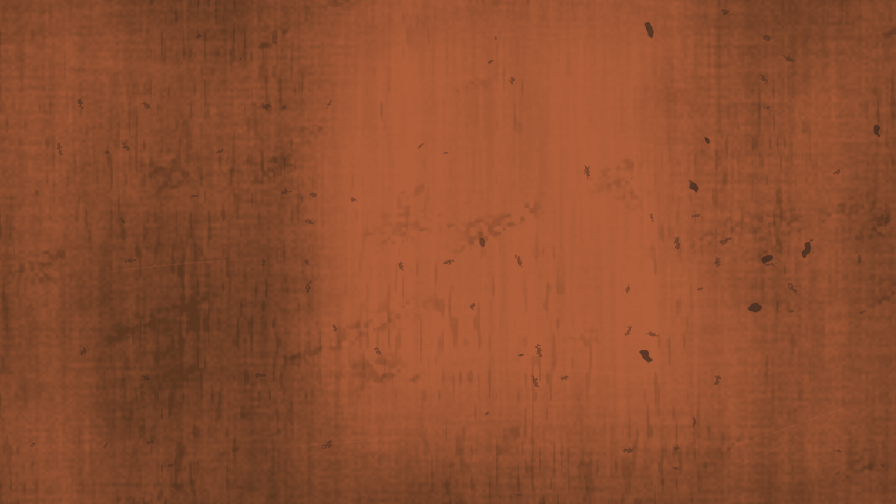
Give the GLSL for this texture, as a WebGL 1 fragment shader.

```glsl
precision highp float;
uniform vec2 u_resolution;

const vec3 DARK_RUST = vec3(0.395, 0.228, 0.134);
const vec3 BRIGHT_COPPER = vec3(0.690, 0.368, 0.224);
const vec3 SOOT = vec3(0.20, 0.14, 0.11);

float hash(vec2 p) {
  vec3 q = fract(vec3(p.xyx) * 0.1031);
  q += dot(q, q.yzx + 33.33);
  return fract((q.x + q.y) * q.z);
}

float noise(vec2 p) {
  vec2 cell = floor(p);
  vec2 f = fract(p);
  f = f * f * (3.0 - 2.0 * f);
  float low = mix(hash(cell), hash(cell + vec2(1.0, 0.0)), f.x);
  float high = mix(hash(cell + vec2(0.0, 1.0)), hash(cell + 1.0), f.x);
  return mix(low, high, f.y);
}

float fbm(vec2 p) {
  float sum = 0.0;
  float amp = 0.5;
  for (int i = 0; i < 4; i++) {
    sum += amp * noise(p);
    p = p * 2.03 + 17.1;
    amp *= 0.5;
  }
  return sum / 0.9375;
}

vec2 rotate(vec2 p, float angle) {
  float c = cos(angle);
  float s = sin(angle);
  return vec2(c * p.x + s * p.y, c * p.y - s * p.x);
}

float band(float x, float start, float end, float soft) {
  return smoothstep(start - soft, start + soft, x)
       * (1.0 - smoothstep(end - soft, end + soft, x));
}

// Broad light and shade: bright middle panel, dark left, dim borders
float panelTone(vec2 uv, vec2 p) {
  float wobble = (fbm(p * 3.0) - 0.5) * 0.12;
  float x = uv.x + wobble;
  float panel = band(x, 0.37, 0.79, 0.07) * smoothstep(-0.12, 0.38, uv.y + wobble);
  float tone = mix(0.40, 0.94, panel);
  tone += 0.12 * smoothstep(0.72, 0.86, x);
  tone -= 0.22 * band(uv.x, 0.10, 0.34, 0.07) * band(uv.y, 0.05, 0.62, 0.18);
  tone += 0.10 * band(uv.x, 0.0, 0.09, 0.04);
  tone += 0.55 * (fbm(p * vec2(5.0, 3.0) + 40.0) - 0.5) * (1.0 - 0.6 * panel);
  vec2 edge = min(uv, 1.0 - uv);
  tone -= 0.20 * (1.0 - smoothstep(0.0, 0.09, edge.x));
  tone -= 0.16 * (1.0 - smoothstep(0.0, 0.14, edge.y));
  return tone;
}

// One irregular fleck in some of the grid cells
float flecks(vec2 p, float scale, float share, float size, float seed) {
  vec2 q = p * scale;
  vec2 cell = floor(q) + seed;
  vec2 center = 0.3 + 0.4 * vec2(hash(cell + 3.1), hash(cell + 7.7));
  vec2 d = rotate(fract(q) - center, 3.1 * hash(cell + 5.3));
  float r = size * (0.4 + 0.6 * hash(cell + 9.9));
  float ragged = (noise(q * 14.0 + seed) - 0.5) * r * 1.6;
  float soft = scale / u_resolution.y;
  float shape = 1.0 - smoothstep(-soft, soft, length(d * vec2(0.6, 1.3)) + ragged - r);
  return shape * step(hash(cell), share);
}

// Thin, slightly bent lines that fade toward both ends
float scratches(vec2 p, float aspect, float seed) {
  float sum = 0.0;
  float width = max(0.0016, 0.6 / u_resolution.y);
  for (int i = 0; i < 18; i++) {
    vec2 id = vec2(float(i), seed);
    vec2 center = vec2(hash(id) * aspect, hash(id + 21.0));
    vec2 q = rotate(p - center, (hash(id + 42.0) - 0.4) * 0.8);
    float reach = mix(0.05, 0.24, hash(id + 63.0));
    float bend = (hash(id + 84.0) - 0.5) * 1.4;
    float line = 1.0 - smoothstep(0.0, width * 2.0, abs(q.y - bend * q.x * q.x));
    sum += line * (1.0 - smoothstep(0.2, 1.0, abs(q.x) / reach)) * hash(id + 105.0);
  }
  return min(sum, 1.0);
}

void main() {
  vec2 uv = gl_FragCoord.xy / u_resolution;
  vec2 p = gl_FragCoord.xy / u_resolution.y;
  float aspect = u_resolution.x / u_resolution.y;
  float tone = panelTone(uv, p);
  float panel = smoothstep(0.55, 0.95, tone);

  // Upright fibres, faint cross weave and fine grit
  float fibre = noise(p * vec2(150.0, 9.0)) + noise(p * vec2(70.0, 2.5)) - 1.0;
  float weave = noise(p * vec2(12.0, 130.0)) - 0.5;
  float grit = noise(p * 150.0 + 60.0) - 0.5;
  tone += fibre * mix(0.15, 0.09, panel);
  tone += weave * mix(0.15, 0.03, panel) + grit * mix(0.20, 0.06, panel);

  // Broken dark pores along the fibres, and slanted rubbed patches
  float pores = smoothstep(0.66, 0.88, noise(p * vec2(140.0, 28.0) + 9.0));
  tone -= 0.22 * pores * smoothstep(0.38, 0.66, fbm(p * vec2(9.0, 3.0) + 5.0));
  float rubbed = smoothstep(0.64, 0.80, fbm(rotate(p, 0.45) * vec2(5.0, 15.0) + 31.0));
  tone -= 0.30 * rubbed * smoothstep(0.3, 0.7, noise(p * 110.0));

  tone += 0.17 * scratches(p, aspect, 4.0) * (1.0 - 0.7 * panel);
  vec3 color = mix(DARK_RUST, BRIGHT_COPPER, clamp(tone, -0.12, 1.0));

  // Soot flecks, folded about an upright axis on the left
  vec2 folded = vec2(abs(p.x - 0.207 * aspect), p.y);
  float leftStain = band(uv.x, 0.15, 0.265, 0.01) * smoothstep(0.5, 0.6, uv.y);
  float soot = flecks(folded, 11.0, 0.30, 0.10, 2.0) * leftStain;
  soot = max(soot, flecks(p, 9.0, 0.13, 0.075, 12.0) * smoothstep(0.35, 0.65, uv.x));
  soot = max(soot, 0.6 * flecks(p, 22.0, 0.07, 0.13, 25.0));
  color = mix(color, SOOT, 0.65 * soot);

  gl_FragColor = vec4(color, 1.0);
}
```
